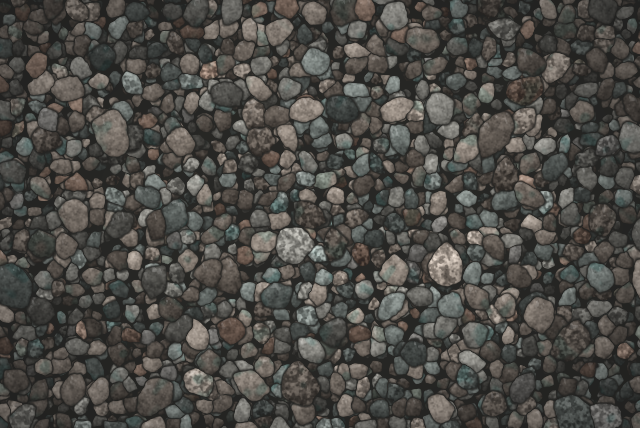
Reproduce this texture procedurally as a WebGL 2 fragment shader.

```glsl
#version 300 es
precision highp float;
// Wet pebbles of mixed sizes, packed in dark gaps under soft overhead light.
// Four scattered layers grow from gravel to cobbles; every stone is a rounded
// irregular polygon, clipped against its neighbours and tinted by a hash.
#define GRAVEL_SIZE 0.031
#define SIZE_STEP 1.42
#define LAYER_FILL vec4(1.0, 0.80, 0.28, 0.08)
#define JITTER 0.62
#define ROUNDNESS 0.38
#define BRIGHTNESS 1.45
#define GRAIN 1.0
#define GRANITE_SHARE 0.22
#define SHADOW_WIDTH 0.006
#define VIGNETTE 0.42
#define GAP_COLOR vec3(0.132, 0.132, 0.124)

uniform vec2 u_resolution;
out vec4 fragColor;

const mat2 TILT = mat2(0.80, 0.60, -0.60, 0.80);

struct Stone {
    float rim;      // distance inside the nearest outline or neighbour
    float outline;  // distance inside its own outline
    float radius;
    vec2 local;     // position relative to the centre, in radii
    vec2 id;
};

vec3 hash3(vec2 p) {
    vec3 q = fract(p.xyx * vec3(0.1031, 0.1030, 0.0973));
    q += dot(q, q.yxz + 33.33);
    return fract((q.xxy + q.yzz) * q.zyx);
}

float noise(vec2 p) {
    vec2 i = floor(p), f = fract(p);
    f = f * f * (3.0 - 2.0 * f);
    float low = mix(hash3(i).x, hash3(i + vec2(1, 0)).x, f.x);
    float high = mix(hash3(i + vec2(0, 1)).x, hash3(i + vec2(1, 1)).x, f.x);
    return mix(low, high, f.y);
}

// Rounded polygon gauge: 0 at the centre, 1 on the outline.
float pebbleGauge(vec2 p, vec2 id, float turn, float stretch) {
    float c = cos(turn), s = sin(turn);
    p = mat2(c, -s, s, c) * p * vec2(inversesqrt(stretch), sqrt(stretch));
    float sum = 0.0;
    for (int i = 0; i < 5; i++) {
        vec3 h = hash3(id + float(i) * 7.3 + 3.1);
        float a = 1.2566 * float(i) + 0.8 * (h.x - 0.5);
        float side = max(dot(p, vec2(cos(a), sin(a))), 0.0) / mix(0.76, 1.06, h.y);
        side *= side;
        side *= side;
        sum += side * side;
    }
    return mix(pow(sum + 1e-8, 0.125), length(p), ROUNDNESS);
}

// Finds the topmost stone of one layer and its margin to the runner-up.
Stone findStone(vec2 p, float size, float fill, float seed) {
    Stone best = Stone(-1.0, -1.0, size, vec2(0), vec2(0));
    float second = -1.0;
    vec2 cell = floor(p / size);
    for (int y = -1; y <= 1; y++)
    for (int x = -1; x <= 1; x++) {
        vec2 home = cell + vec2(x, y);
        vec2 id = home + seed;
        vec3 place = hash3(id), form = hash3(id + 51.7);
        if (place.z > fill) continue;
        float radius = size * mix(0.43, 0.59, form.x);
        vec2 center = (home + 0.5 + JITTER * (place.xy - 0.5)) * size;
        vec2 local = (p - center) / radius;
        float gauge = pebbleGauge(local, id, form.y * 6.2832, mix(1.0, 1.6, form.z));
        float inside = (1.0 - gauge) * radius;
        if (inside > best.outline) {
            second = best.outline;
            best = Stone(0.0, inside, radius, local, id);
        } else second = max(second, inside);
    }
    best.rim = min(best.outline, 0.5 * (best.outline - second));
    return best;
}

vec3 stoneColor(Stone st, vec2 p) {
    vec3 pick = hash3(st.id + 91.3), extra = hash3(st.id + 137.9);
    vec3 tint = vec3(0.465, 0.42, 0.38);                         // brown
    if (pick.x > 0.44) tint = vec3(0.425, 0.42, 0.395);          // grey
    if (pick.x > 0.69) tint = vec3(0.36, 0.39, 0.375);           // green slate
    if (pick.x > 0.93) tint = vec3(0.49, 0.39, 0.335);           // rust
    if (pick.x > 0.98) tint = vec3(0.56, 0.55, 0.53);            // pale
    tint *= mix(0.42, 1.14, pow(pick.y, 1.5));

    // Mineral stains, gritty mottling and granite specks
    vec2 q = TILT * p + extra.xy * 5.0, r = TILT * q;
    float stain = smoothstep(0.55, 0.85, noise(q * 40.0)) * step(0.55, extra.z);
    tint *= mix(vec3(1), vec3(0.78, 0.94, 0.94), stain);
    float fine = noise(r * 240.0);
    float mottle = 0.32 * noise(q * 60.0) + 0.33 * noise(r * 125.0) + 0.35 * fine;
    tint *= 1.0 + GRAIN * (mottle - 0.5);
    float speck = smoothstep(0.32, 0.72, 0.5 * noise(q * 105.0) + 0.5 * noise(r * 185.0));
    tint *= mix(1.0, 0.72 + 0.66 * speck, step(pick.z, GRANITE_SHARE));

    // Flat-topped dome, light from above, small wet glints
    float t = clamp(st.rim / min(0.42 * st.radius, 0.010), 0.0, 1.0);
    float dome = sqrt(t * (2.0 - t));
    float slope = dot(st.local, vec2(-0.25, 0.9));
    float glint = smoothstep(0.64, 0.88, noise(r * vec2(110.0, 160.0))) * smoothstep(-0.1, 0.8, slope);
    return tint * mix(0.36, 1.0, dome) * (1.0 + 0.24 * slope) + 0.12 * glint * dome;
}

void main() {
    vec2 uv = gl_FragCoord.xy / u_resolution;
    vec2 p = gl_FragCoord.xy / u_resolution.y;
    float soft = 0.7 / u_resolution.y;
    vec2 warp = 0.005 * (vec2(noise(p * 42.0), noise(p * 42.0 + 19.0)) - 0.5);
    warp += 0.003 * (vec2(noise(p * 105.0), noise(p * 105.0 + 37.0)) - 0.5);
    vec3 color = GAP_COLOR;
    float size = GRAVEL_SIZE;

    // Larger stones cover and shade the smaller ones
    for (int i = 0; i < 4; i++) {
        float seed = 61.0 * float(i) + 11.0;
        Stone st = findStone(p + warp + 0.37 * float(i), size, LAYER_FILL[i], seed);
        float shadow = smoothstep(-SHADOW_WIDTH, 0.0, st.outline);
        color = mix(color, GAP_COLOR, 0.85 * shadow);
        float cover = smoothstep(-soft, soft, st.rim - 0.001);
        float level = BRIGHTNESS * (i == 0 ? 0.82 : 1.0);
        if (cover > 0.0) color = mix(color, max(stoneColor(st, p) * level, GAP_COLOR), cover);
        size *= SIZE_STEP;
    }

    // Soft shoulder on the highlights, faded dark corners
    color *= 1.25 / (1.0 + 0.65 * color);
    float falloff = smoothstep(0.25, 0.95, length((uv - 0.5) * vec2(1.3, 1.2)));
    color *= 1.0 - VIGNETTE * falloff;
    fragColor = vec4(color + 0.04 * falloff, 1.0);
}
```
